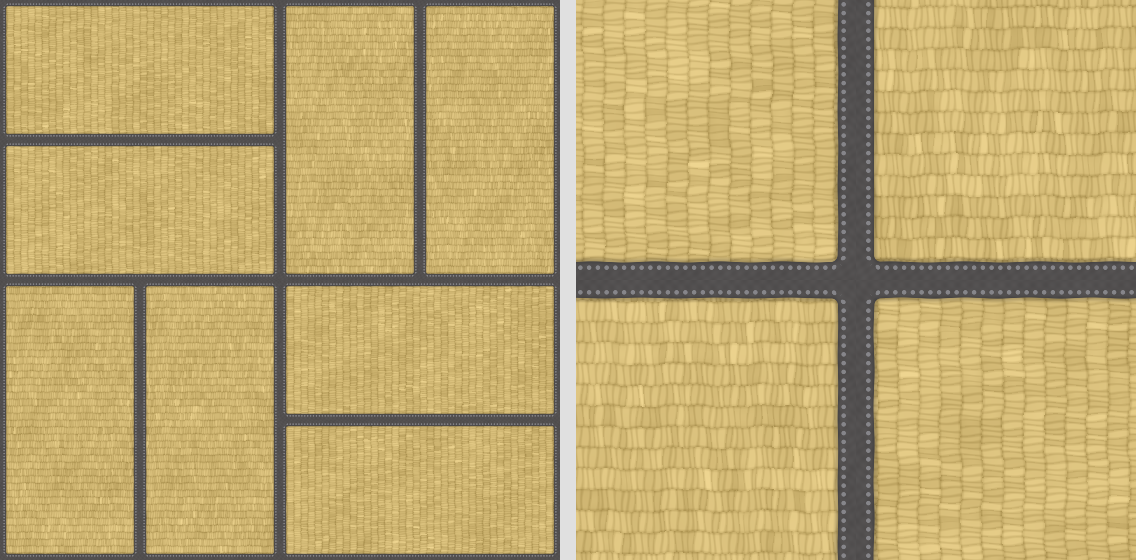
Left, the full canvas; right, a detail of the centre.
Give the GLSL for this pattern, as a Shadertoy shader.

```glsl
// Woven straw floor mats in a pinwheel layout, with stitched dark cloth borders.

const vec2 MAT_HALF = vec2(0.4785, 0.2285); // one quadrant is 1 unit wide
const float CORNER = 0.008;
const float ROWS = 40.0;                    // woven rows per quadrant
const float STRANDS = 128.0;                // strands across a quadrant
const float STITCHES = 96.0;                // stitches per quadrant side

const vec3 STRAW_DARK = vec3(0.67, 0.57, 0.31);
const vec3 STRAW_LIGHT = vec3(0.92, 0.82, 0.55);
const vec3 CLOTH = vec3(0.32, 0.31, 0.31);
const vec3 THREAD = vec3(0.56, 0.56, 0.58);

float hash(vec3 p) {
    p = fract(p * vec3(0.1031, 0.1030, 0.0973));
    p += dot(p, p.yzx + 33.33);
    return fract((p.x + p.y) * p.z);
}

float roundedBox(vec2 p, vec2 halfSize, float radius) {
    vec2 q = abs(p) - halfSize + radius;
    return length(max(q, 0.0)) + min(max(q.x, q.y), 0.0) - radius;
}

// Broad soft tone from layered sines, about -1 to 1.
float layeredSines(vec2 p, float seed) {
    float a = sin(p.x * 9.0 + 2.0 * sin(p.y * 7.0 + seed));
    float b = sin(p.y * 17.0 - p.x * 11.0 + seed * 2.3);
    float c = sin(p.x * 31.0 + p.y * 23.0 + 2.0 * a + seed);
    return 0.45 * a + 0.33 * b + 0.22 * c;
}

// Cellular noise along one row: x = half the gap F2 - F1, y = nearest strand.
vec2 strandCells(float v, float row, float seed) {
    float first = 9.0, second = 9.0, nearest = 0.0;
    for (int i = -2; i <= 2; i++) {
        float id = floor(v) + float(i);
        float center = id + 0.5 + 0.8 * (hash(vec3(id, row, seed)) - 0.5);
        float dist = abs(v - center);
        if (dist < first) {
            second = first;
            first = dist;
            nearest = id;
        } else {
            second = min(second, dist);
        }
    }
    return vec2(0.5 * (second - first), nearest);
}

// Straw weave; p.x runs along the mat, p.y across it.
vec3 straw(vec2 p, float seed, float px) {
    float wobble = 0.05 * sin(p.y * 61.0 + seed) + 0.03 * sin(p.y * 173.0 + seed * 3.0);
    float u = (p.x + 0.5) * ROWS + wobble;
    float row = floor(u);
    float along = fract(u);
    float bend = 0.16 * sin(u * 2.7 + p.y * 140.0 + seed);
    float v = (p.y + 0.25) * STRANDS + 0.5 * mod(row, 2.0) + bend;
    vec2 cell = strandCells(v, row, seed);

    // Gaps widen where the strands tuck under the next row
    float tuck = abs(2.0 * along - 1.0);
    float gapWidth = 0.16 + 0.14 * tuck * tuck + px * STRANDS;
    float gap = 1.0 - smoothstep(0.0, gapWidth, cell.x);
    float seam = 1.0 - smoothstep(0.0, 0.09 + px * ROWS, min(along, 1.0 - along));

    float strandTone = hash(vec3(cell.y, row, seed + 17.0)) - 0.5;
    float rowTone = hash(vec3(row, seed, 5.0)) - 0.5;
    float glint = smoothstep(0.86, 1.0, hash(vec3(row, cell.y, seed + 41.0)));
    float seamDepth = 0.14 + 0.24 * hash(vec3(cell.y, seed, row + 9.0));

    float tone = 0.77 + 0.28 * strandTone + 0.10 * rowTone + 0.16 * glint;
    tone += 0.07 * layeredSines(p * 1.6, seed) - 0.30 * gap - seamDepth * seam;
    return mix(STRAW_DARK, STRAW_LIGHT, clamp(tone, 0.0, 1.1));
}

// Dark cloth with a fine thread grain.
vec3 cloth(vec2 p, float seed) {
    float grain = sin(p.x * 420.0 + 2.0 * sin(p.y * 90.0)) * sin(p.y * 380.0 + seed);
    return CLOTH + 0.012 * grain + 0.008 * layeredSines(p * 6.0, seed);
}

// Coverage of the round stitches that follow the mat outline.
float stitches(vec2 p, float d, float offset, float radius, float px) {
    vec2 q = abs(p) - MAT_HALF;
    float along = q.y > q.x ? p.x : p.y;
    float step1 = (fract(along * STITCHES) - 0.5) / STITCHES;
    float dist = length(vec2(d - offset, step1)) - radius;
    return 1.0 - smoothstep(-0.5 * px, 0.5 * px, dist);
}

void mainImage(out vec4 fragColor, in vec2 fragCoord) {
    vec2 uv = fragCoord / iResolution.xy * 2.0;
    float px = 2.0 / min(iResolution.x, iResolution.y);

    // Two mats per quadrant, turned in alternate quadrants
    vec2 quadrant = floor(uv);
    vec2 local = fract(uv);
    bool upright = mod(quadrant.x + quadrant.y, 2.0) < 0.5;
    if (upright) local = local.yx;
    float mat = floor(local.y * 2.0);
    vec2 p = vec2(local.x - 0.5, local.y - 0.5 * mat - 0.25);
    float seed = 1.0 + mat + 2.0 * quadrant.x + 4.0 * quadrant.y;

    // Slightly uneven mat outline
    float d = roundedBox(p, MAT_HALF, CORNER);
    float ragged = d + 0.0007 * sin(p.x * 83.0 + seed) * sin(p.y * 71.0 + seed);
    float inside = 1.0 - smoothstep(-0.5 * px, 0.5 * px, ragged);

    vec3 border = cloth(uv, seed);
    border *= 1.0 - 0.12 * (1.0 - smoothstep(0.0, 0.004, d));
    border = mix(border, THREAD, 0.85 * stitches(p, d, 0.0068, 0.0027, px));

    vec3 weave = straw(p, seed, px);
    weave *= 1.0 - 0.22 * smoothstep(-0.007, 0.0, ragged);
    fragColor = vec4(mix(border, weave, inside), 1.0);
}
```
